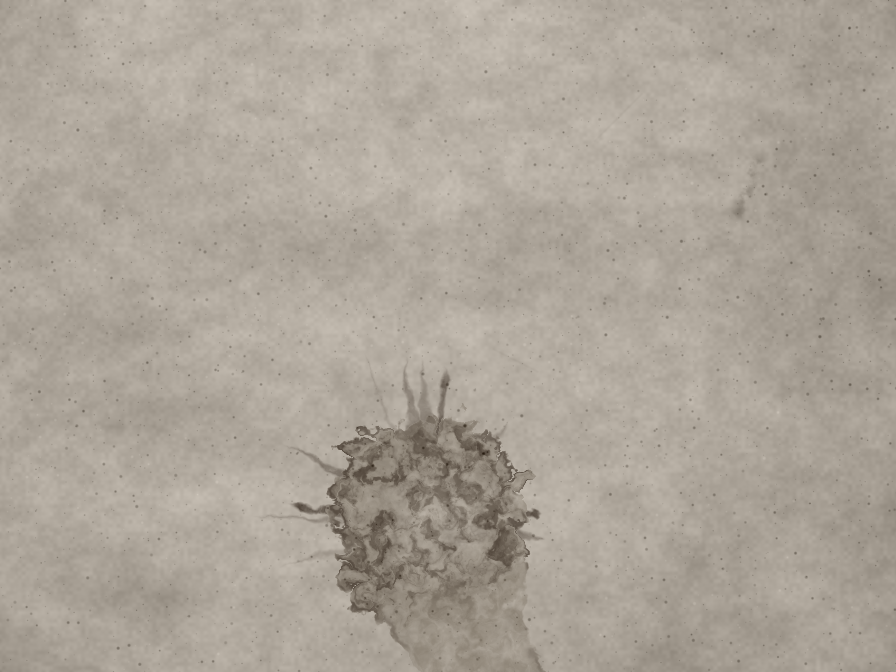
A WebGL 2 fragment shader for this texture:

```glsl
#version 300 es
precision highp float;
// Speckled grey-beige paper under soft uneven light, with a dried brown splash.
// The splash is a ragged polar outline joined to a tail and a fan of thin spikes;
// layered value noise gives its mottling, dark rim and the grain of the paper.
uniform vec2 u_resolution;
out vec4 fragColor;

const float TAU = 6.2831853;
const vec3 PAPER = vec3(0.674, 0.643, 0.600);
const vec3 WASH = vec3(0.545, 0.508, 0.455);
const vec3 PIGMENT = vec3(0.27, 0.225, 0.185);
const vec2 SPLASH_CENTER = vec2(0.639, 0.219);
const float SPLASH_RADIUS = 0.143;
const float CLOUDS = 0.13, MOTTLE = 0.10, GRAIN = 0.045;
const int SPIKES = 11;
// Each spike: angle, tip radius, base half width, darkness.
const vec4 SPIKE[SPIKES] = vec4[SPIKES](
  vec4(1.717, 0.252, 0.013, 0.40), vec4(1.606, 0.246, 0.012, 0.40),
  vec4(1.467, 0.236, 0.008, 0.75), vec4(1.933, 0.275, 0.004, 0.20),
  vec4(2.625, 0.248, 0.009, 0.45), vec4(3.009, 0.212, 0.008, 0.85),
  vec4(3.100, 0.268, 0.004, 0.35), vec4(-2.86, 0.231, 0.005, 0.25),
  vec4(0.906, 0.196, 0.008, 0.40), vec4(-0.111, 0.174, 0.008, 0.65),
  vec4(0.123, 0.170, 0.009, 0.80));

float hash(vec2 p) {
  vec3 q = fract(p.xyx * 0.1031);
  q += dot(q, q.yzx + 33.33);
  return fract((q.x + q.y) * q.z);
}

float noise(vec2 p) {
  vec2 i = floor(p), f = fract(p);
  f = f * f * (3.0 - 2.0 * f);
  return mix(mix(hash(i), hash(i + vec2(1, 0)), f.x),
             mix(hash(i + vec2(0, 1)), hash(i + vec2(1, 1)), f.x), f.y);
}

float fbm(vec2 p) {
  float sum = 0.0, amp = 0.533;
  for (int i = 0; i < 4; i++, amp *= 0.5) {
    sum += amp * noise(p);
    p = mat2(1.6, 1.2, -1.2, 1.6) * p + 17.3;
  }
  return sum;
}

float bell(float x) { return exp(-x * x); }

float segment(vec2 p, vec2 a, vec2 b) {
  vec2 d = b - a;
  return length(p - a - d * clamp(dot(p - a, d) / dot(d, d), 0.0, 1.0));
}

// A ring of rounded bumps with random heights.
float lobes(float turn, float count) {
  float u = turn * count, f = fract(u);
  return sqrt(4.0 * f * (1.0 - f)) * hash(vec2(mod(floor(u), count), count));
}

// Signed distance to the ragged body of the splash.
float splashDistance(vec2 q) {
  float angle = atan(q.y, q.x), turn = angle / TAU + 0.5;
  float bulge = 0.022 * bell((angle - 1.25) / 0.22) + 0.020 * bell((angle + 2.2) / 0.35)
              + 0.018 * bell((angle - 2.35) / 0.3);
  return length(q) - SPLASH_RADIUS - bulge - 0.034 * (lobes(turn, 27.0) - 0.4) - 0.014 * lobes(turn, 46.0);
}

// Signed distance to the pale tail running off the lower edge.
float tailDistance(vec2 p) {
  float left = 0.625 - 0.75 * p.y, right = 0.782 + 0.034 * exp(-p.y / 0.03);
  return max(max(left - p.x, p.x - right), p.y - 0.16);
}

float spikes(vec2 q, float aa) {
  float ink = 0.0;
  for (int i = 0; i < SPIKES; i++) {
    vec4 s = SPIKE[i];
    vec2 dir = vec2(cos(s.x), sin(s.x));
    float t = (dot(q, dir) - 0.13) / (s.y - 0.13);
    float width = s.z * pow(clamp(1.0 - t, 0.0, 1.0), 1.2) + 0.005 * step(0.7, s.w) * bell((t - 0.78) / 0.14);
    float side = abs(dot(q, vec2(-dir.y, dir.x))) - width;
    float along = smoothstep(-0.1, 0.1, t) * (1.0 - smoothstep(0.8, 1.05, t));
    ink = max(ink, s.w * along * (1.0 - smoothstep(-aa, aa, side)));
  }
  return ink;
}

// Small scattered dots, mostly dark with a few pale ones.
float specks(vec2 p, float aa) {
  float sum = 0.0;
  for (int i = 0; i < 3; i++) {
    float scale = 26.0 + 23.0 * float(i);
    vec2 g = p * scale + float(i) * 31.7, id = floor(g);
    vec2 spot = 0.2 + 0.6 * vec2(hash(id + 3.1), hash(id + 8.7));
    float kind = hash(id + 51.3), size = mix(0.0004, 0.0022, pow(hash(id + 22.9), 4.0));
    float cover = 1.0 - smoothstep(size - aa, size + aa, length(fract(g) - spot) / scale);
    sum += cover * (step(kind, 0.26) * (0.3 + 2.2 * kind) - 0.2 * step(0.97, kind));
  }
  return sum;
}

void main() {
  vec2 p = gl_FragCoord.xy / u_resolution.y;
  float aa = 1.0 / u_resolution.y;

  // Paper: broad light, clouds, blotches and grain.
  vec2 fromLight = (p - vec2(0.58, 0.78)) * vec2(0.9, 0.7);
  float light = 0.036 - 0.13 * dot(fromLight, fromLight) - 0.025 * bell((p.y - 0.6) / 0.09) * smoothstep(0.5, 1.1, p.x);
  light += CLOUDS * (fbm(p * vec2(5.0, 8.0)) - 0.5) + MOTTLE * (fbm(p * vec2(30.0, 38.0) + 9.0) - 0.5);
  light += GRAIN * (noise(p * 170.0) - 0.5);
  vec3 color = PAPER + light;

  // Faint smudge and hairline scratches.
  float smudge = bell(segment(p, vec2(1.10, 0.685), vec2(1.127, 0.76)) / 0.011);
  float scratch = min(segment(p, vec2(0.885, 0.79), vec2(0.955, 0.86)), segment(p, vec2(0.735, 0.48), vec2(0.80, 0.447)));
  color -= 0.12 * smudge * smoothstep(0.35, 0.7, fbm(p * 60.0)) + 0.02 * (1.0 - smoothstep(0.0, 0.0015 + aa, scratch));

  // Splash outline, roughened by noise.
  vec2 warp = vec2(fbm(p * 45.0), fbm(p * 45.0 + 40.0)) - 0.5, q = p - SPLASH_CENTER;
  float body = splashDistance(q + 0.055 * warp), tail = tailDistance(p + 0.03 * warp);
  float edge = min(body, tail), inside = 1.0 - smoothstep(-aa, 2.0 * aa, edge);
  float inBody = 1.0 - smoothstep(-0.04, 0.005, body);

  // Mottled wash with a paler heart, dark clumps, veins and a drying rim.
  float mottle = fbm(p * 55.0 + 3.0 * warp), heart = bell(length(q - vec2(0.02, 0.01)) / 0.085);
  float veins = pow(1.0 - abs(2.0 * fbm(p * 40.0 + 71.0) - 1.0), 6.0);
  float lower = smoothstep(-0.05, -0.13, q.y) * smoothstep(-0.07, 0.0, q.x);
  float wash = mix(0.6, 0.95 - 0.5 * heart, inBody) + 1.2 * (mottle - 0.5);
  float clumps = smoothstep(0.4, 0.72, mottle) * (1.0 - 0.5 * heart);
  float dark = inBody * (1.0 - 0.8 * lower) * (0.65 * clumps + 0.25 * veins);
  float rim = bell((edge + 0.005) / 0.006) * (0.45 + 0.55 * smoothstep(0.03, 0.13, abs(q.x)));
  rim *= smoothstep(0.25, 0.6, noise(p * 44.0 + 5.0)) * (1.0 - 0.6 * lower);
  color = mix(color, WASH + 0.6 * light, inside * clamp(wash, 0.0, 1.0));
  color = mix(color, PIGMENT, inside * clamp(dark + 0.7 * rim, 0.0, 0.9));
  color = mix(color, PIGMENT, spikes(q + 0.016 * warp, 2.0 * aa) * (1.0 - inside) * (0.4 + 0.8 * mottle));

  color -= 0.25 * specks(p, aa);
  fragColor = vec4(clamp(color, 0.0, 1.0), 1.0);
}
```
